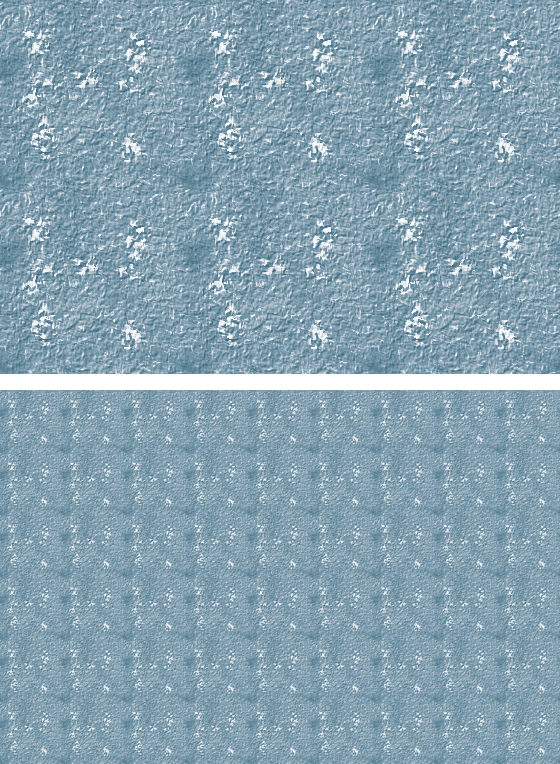
Top: one tile. Bottom: repeated 3 by 3.
This texture is drawn by a Shadertoy shader. Its source:

```glsl
// Rippled blue ice with glossy white glints, in identical tiles, three across and two down.

// Random unit vector for a lattice corner
vec2 cornerGradient(vec2 cell, float period) {
    uvec2 c = uvec2(mod(cell, period));
    uint h = c.x * 1597334677u ^ (c.y + uint(period) * 131u) * 3812015801u;
    h = (h ^ (h >> 15)) * 2246822519u;
    h = (h ^ (h >> 13)) * 3266489917u;
    float angle = float((h >> 8) & 65535u) / 65536.0 * 6.28319;
    return vec2(cos(angle), sin(angle));
}

// Gradient noise over the unit tile, wrapping after a whole number of cells
float wrapNoise(vec2 p, float period) {
    p *= period;
    vec2 i = floor(p), f = p - i;
    vec2 u = f * f * f * (f * (f * 6.0 - 15.0) + 10.0);
    vec2 e = vec2(1.0, 0.0);
    float a = dot(cornerGradient(i, period), f);
    float b = dot(cornerGradient(i + e.xy, period), f - e.xy);
    float c = dot(cornerGradient(i + e.yx, period), f - e.yx);
    float d = dot(cornerGradient(i + e.xx, period), f - e.xx);
    return mix(mix(a, b, u.x), mix(c, d, u.x), u.y);
}

// Bends the coordinates slightly so that rims become irregular
vec2 curl(vec2 p) {
    p += 0.02 * vec2(wrapNoise(p, 9.0), wrapNoise(p, 10.0));
    return p + 0.012 * vec2(wrapNoise(p, 31.0), wrapNoise(p, 33.0));
}

// Small plateaus with steep rims over a grainy bed
float iceHeight(vec2 p) {
    p = curl(p);
    float plateau = smoothstep(-0.02, 0.16, wrapNoise(p, 22.0) + 0.4 * wrapNoise(p, 47.0));
    return 0.42 * plateau + 0.6 * wrapNoise(p, 43.0) + 0.55 * wrapNoise(p, 79.0);
}

// Soft round spot that wraps around the tile
float spot(vec2 p, vec2 centre, vec2 radius) {
    vec2 d = (fract(p - centre + 0.5) - 0.5) / radius;
    return exp(-dot(d, d));
}

// Tone ramp from deep blue to white
vec3 iceColor(float tone) {
    vec3 col = mix(vec3(0.26, 0.44, 0.51), vec3(0.36, 0.51, 0.58), smoothstep(-1.9, -1.1, tone));
    col = mix(col, vec3(0.44, 0.58, 0.65), smoothstep(-1.1, -0.45, tone));
    col = mix(col, vec3(0.53, 0.64, 0.71), smoothstep(-0.45, 0.2, tone));
    col = mix(col, vec3(0.67, 0.74, 0.78), smoothstep(0.2, 0.9, tone));
    col = mix(col, vec3(0.88, 0.90, 0.92), smoothstep(1.1, 2.1, tone));
    return mix(col, vec3(0.97, 0.98, 0.99), smoothstep(2.1, 3.2, tone));
}

void mainImage(out vec4 fragColor, in vec2 fragCoord) {
    vec2 p = fract(fragCoord / iResolution.xy * vec2(3.0, 2.0));
    vec2 ragged = p + 0.09 * vec2(wrapNoise(p, 10.0), wrapNoise(p, 11.0));

    // Glossy clusters: one column on each side and a spot between them
    float gloss = spot(ragged, vec2(0.46, 0.58), vec2(0.09, 0.06));
    for (int i = 0; i < 3; i++) {
        float k = float(i);
        gloss += spot(ragged, vec2(0.2 + 0.015 * k, 0.76 - 0.25 * k), vec2(0.085, 0.095));
        gloss += spot(ragged, vec2(0.75 - 0.025 * k, 0.76 - 0.08 * k - 0.1 * k * k), vec2(0.07, 0.085));
    }
    gloss = smoothstep(0.15, 0.85, gloss);

    // Calm darker pools beside the tile edge
    float calm = min(1.0, spot(ragged, vec2(0.06, 0.63), vec2(0.09, 0.07))
                        + spot(ragged, vec2(0.03, 0.05), vec2(0.11, 0.06)));

    // Relief lit from the upper left
    vec2 toLight = vec2(-0.0035, 0.0042);
    float slope = iceHeight(p - toLight) - iceHeight(p + toLight);
    float tone = slope * (2.2 + 0.6 * gloss) * (1.0 - 0.55 * calm);

    // Broad shading and fine grain
    tone += 0.6 * wrapNoise(p, 4.0) + 0.5 * wrapNoise(p, 14.0) + 0.6 * wrapNoise(p, 89.0);
    tone -= 0.06 + 0.8 * calm;

    // White glints broken up by dark cracks, sparse outside the clusters
    vec2 q = curl(p);
    float flake = wrapNoise(q, 24.0) + 0.5 * wrapNoise(q, 53.0) + 0.3 * slope;
    tone += 2.7 * gloss * smoothstep(-0.02, 0.16, flake) - 0.3 * gloss;
    tone += 1.2 * smoothstep(0.36, 0.52, flake) * (1.0 - calm);

    fragColor = vec4(iceColor(tone), 1.0);
}
```
